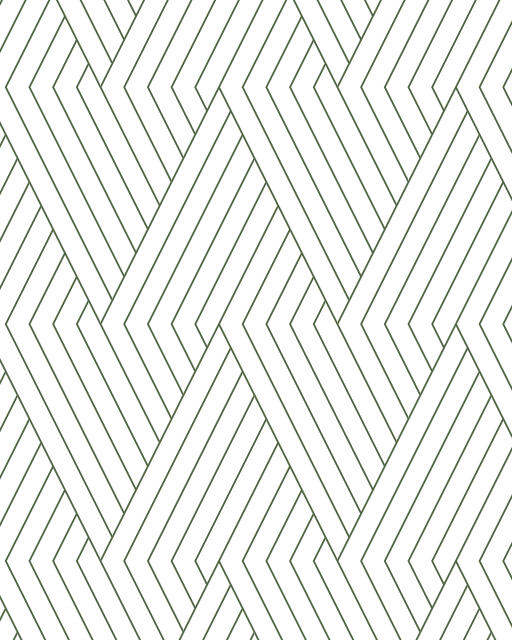
Write a WebGL 1 fragment shader that draws this pattern.

```glsl
precision highp float;

// Interlocking chevron lattice: thin green lines fold along level rows, and
// upright triangles of rising lines alternate with inverted triangles of
// falling lines. Each square tile is solved with line distances only.

uniform vec2 u_resolution;

// Lengths are fractions of the canvas width.
const float TILE = 0.4627;                 // side of one square repeat
const vec2 APEX = vec2(0.4277, 0.6170);    // tip of one upright triangle
const float LINES = 10.0;                  // parallel lines per repeat
const float LINE_WIDTH = 0.00350;          // measured across the stroke
const vec3 PAPER = vec3(1.0);
const vec3 INK = vec3(0.31, 0.39, 0.26);

// Horizontal distance to the nearest whole number.
float latticeDistance(float x) {
  return abs(fract(x + 0.5) - 0.5);
}

// Distance to the nearest stroke, as a fraction of the canvas width.
float strokeDistance(vec2 p) {
  vec2 t = (p - APEX) / TILE;

  // Line-spacing units: side is centred on the apex, drop runs down the tile.
  float side = (fract(t.x + 0.5) - 0.5) * LINES;
  float drop = fract(-t.y) * LINES * 0.5;

  // Rising lines fill the upright triangle, falling lines the gap beside it.
  float outside = abs(side) - drop;
  float slant = outside < 0.0 ? drop : -drop;
  float d = min(latticeDistance(side + slant), abs(outside));

  // Every line climbs two units per unit across.
  return d * (TILE / LINES) * 2.0 / sqrt(5.0);
}

void main() {
  float pixel = 1.0 / u_resolution.x;
  vec2 p = gl_FragCoord.xy * pixel;

  // Antialiased stroke coverage
  float inside = 0.5 * LINE_WIDTH - strokeDistance(p);
  float coverage = clamp(inside / pixel + 0.5, 0.0, 1.0);

  gl_FragColor = vec4(mix(PAPER, INK, coverage), 1.0);
}
```
